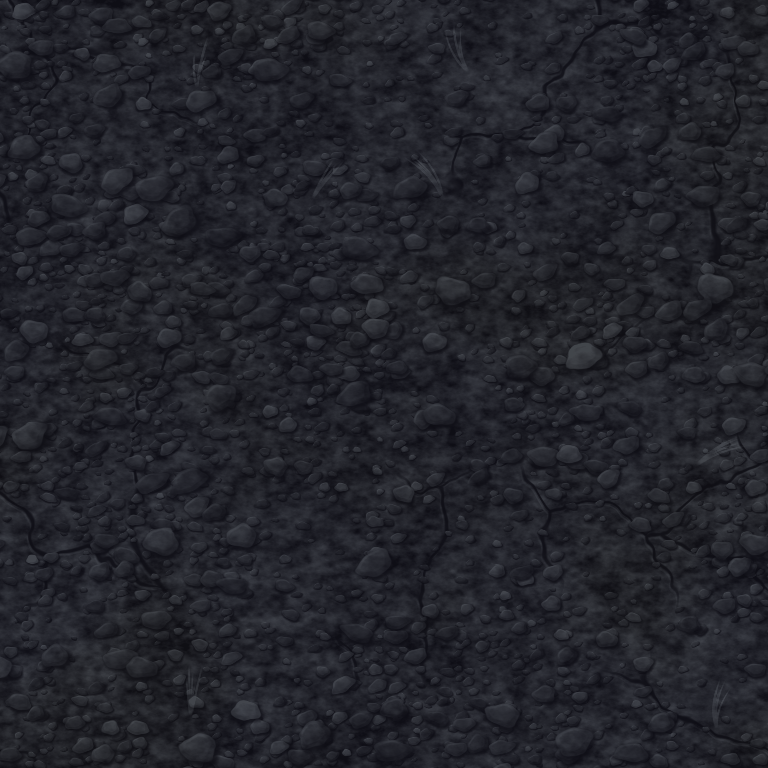
Write a WebGL 1 fragment shader that draws this texture.

```glsl
precision highp float;
uniform vec2 u_resolution;

const vec3 SHADOW_COLOUR = vec3(0.07, 0.07, 0.10);
const vec3 LIGHT_COLOUR = vec3(0.22, 0.23, 0.26);
const vec3 EARTH_TINT = vec3(0.003, 0.003, -0.006);

vec2 hash2(vec2 p) {
  vec3 h = fract(p.xyx * vec3(0.1031, 0.1030, 0.0973));
  h += dot(h, h.yzx + 33.33);
  return fract((h.xx + h.yz) * h.zy);
}

vec2 rotate(vec2 p, float angle) {
  float c = cos(angle), s = sin(angle);
  return vec2(c * p.x + s * p.y, c * p.y - s * p.x);
}

float noise(vec2 p) {
  vec2 i = floor(p), f = fract(p);
  f = f * f * (3.0 - 2.0 * f);
  float low = mix(hash2(i).x, hash2(i + vec2(1.0, 0.0)).x, f.x);
  float high = mix(hash2(i + vec2(0.0, 1.0)).x, hash2(i + 1.0).x, f.x);
  return mix(low, high, f.y);
}

float fbm(vec2 p) {
  float sum = 0.0, weight = 0.53;
  for (int i = 0; i < 4; i++) {
    sum += weight * noise(p);
    p = rotate(p, 0.6) * 2.03 + 17.0;
    weight *= 0.5;
  }
  return sum;
}

// Broken cell borders, bent by noise
float crack(vec2 uv, float cells, float width) {
  vec2 warp = vec2(fbm(uv * 9.0), fbm(uv * 9.0 + 40.0)) - 0.5;
  vec2 p = (uv + 0.13 * warp) * cells;
  vec2 base = floor(p);
  float nearest = 9.0, second = 9.0;
  for (int y = -1; y <= 1; y++) {
    for (int x = -1; x <= 1; x++) {
      vec2 cell = base + vec2(float(x), float(y));
      float d = length(cell + hash2(cell + 71.0) - p);
      second = min(second, max(nearest, d));
      nearest = min(nearest, d);
    }
  }
  float presence = smoothstep(0.36, 0.55, noise(uv * 6.0 + 5.0));
  return presence * (1.0 - smoothstep(0.2, 1.0, (second - nearest) / (width * cells)));
}

// One layer of worn flat pebbles, lit from the upper left
float paintStones(float tone, vec2 uv, float cells, float density, float seed, float grain, float pixel) {
  vec2 p = uv * cells, base = floor(p);
  for (int y = 1; y >= -1; y--) {
    for (int x = -1; x <= 1; x++) {
      vec2 cell = base + vec2(float(x), float(y));
      vec2 place = hash2(cell + seed), form = hash2(cell + seed + 131.0);
      vec2 look = hash2(cell + seed + 277.0);
      vec2 centre = cell + 0.5 + 0.7 * (place - 0.5);
      float clump = smoothstep(0.15, 0.7, noise(centre / cells * 7.0 + 3.0));
      if (look.x > density * (0.5 + 0.75 * clump)) continue;

      float radius = mix(0.25, 0.43, form.x);
      vec2 q = rotate(p - centre, 0.9 * (place.y - 0.35));
      q /= radius * vec2(1.0, mix(0.5, 0.8, form.y));
      float angle = atan(q.y, q.x), phase = 6.28 * look.y;
      float wobble = 1.0 + 0.08 * sin(3.0 * angle + phase) + 0.05 * sin(5.0 * angle - 2.0 * phase);
      wobble += 0.25 * grain;
      float d = length(q) * wobble;
      float soft = max(0.06, 0.8 * pixel * cells / radius);
      float body = 1.0 - smoothstep(1.0 - soft, 1.0 + soft, d);
      float shade = 1.0 - smoothstep(0.85, 1.35, length(q - vec2(0.1, -0.25)) * wobble);
      float facing = dot(q, vec2(-0.35, 0.85));
      float face = 1.0 - smoothstep(0.68, 0.82, length(q - vec2(-0.05, 0.17)) * wobble);
      float rim = smoothstep(0.7, 0.88, d) * smoothstep(0.1, 0.7, facing);
      float glint = 0.3 * pow(look.y, 6.0);
      float stone = mix(0.31, 0.58, place.x) + glint + 0.16 * facing + 0.13 * face + 0.22 * rim + 0.75 * grain;
      tone *= 1.0 - 0.75 * shade;
      tone = mix(tone, stone, body * mix(0.6, 1.0, form.y));
    }
  }
  return tone;
}

// Sparse tufts of thin, curved dry blades
float grass(vec2 uv, float cells, float pixel) {
  vec2 cell = floor(uv * cells), choice = hash2(cell + 510.0), form = hash2(cell + 620.0);
  if (choice.x > 0.28) return 0.0;
  vec2 p = fract(uv * cells) - 0.5 - 0.2 * (form - 0.5);
  p = rotate(p, 1.8 * (choice.y - 0.5)) + vec2(0.0, 0.15);
  float cover = 0.0;
  for (int i = 0; i < 5; i++) {
    vec2 blade = hash2(cell + 43.0 * float(i) + 700.0);
    float along = p.y / mix(0.25, 0.42, blade.x);
    float curve = (blade.y - 0.5) * 0.14 * along + (form.x - 0.5) * 0.45 * along * along;
    float width = 0.013 * (1.0 - 0.6 * along) + pixel * cells * 0.5;
    float line = 1.0 - smoothstep(0.3 * width, width, abs(p.x - curve));
    float ends = smoothstep(0.0, 0.15, along) * (1.0 - smoothstep(0.75, 1.0, along));
    cover = max(cover, line * ends);
  }
  return cover;
}

void main() {
  vec2 uv = gl_FragCoord.xy / u_resolution.y;
  float pixel = 1.0 / u_resolution.y;
  float grain = 0.75 * (fbm(uv * vec2(95.0, 140.0)) - 0.5);

  // Soil and its cracks
  float tone = 0.41 + 0.35 * (fbm(uv * 8.0) - 0.5) + 0.65 * (fbm(uv * vec2(34.0, 52.0)) - 0.5) + grain;
  tone += 0.16 * crack(uv + vec2(0.002, 0.004), 4.5, 0.005);
  tone *= 1.0 - 0.85 * crack(uv, 4.5, 0.007);

  // Pebbles from fine to coarse
  tone = paintStones(tone, uv, 66.0, 0.35, 11.0, grain, pixel);
  tone = paintStones(tone, uv, 42.0, 0.45, 23.0, grain, pixel);
  tone = paintStones(tone, uv, 26.0, 0.48, 37.0, grain, pixel);
  tone = paintStones(tone, uv, 18.0, 0.36, 59.0, grain, pixel);
  tone += 0.36 * grass(uv, 6.0, pixel);

  // Contrast and colour
  tone = clamp(0.39 + 1.35 * (tone - 0.38), -0.1, 1.25);
  vec3 colour = mix(SHADOW_COLOUR, LIGHT_COLOUR, tone);
  colour += EARTH_TINT * smoothstep(0.4, 0.75, fbm(uv * 5.0 + 90.0));
  gl_FragColor = vec4(colour, 1.0);
}
```
